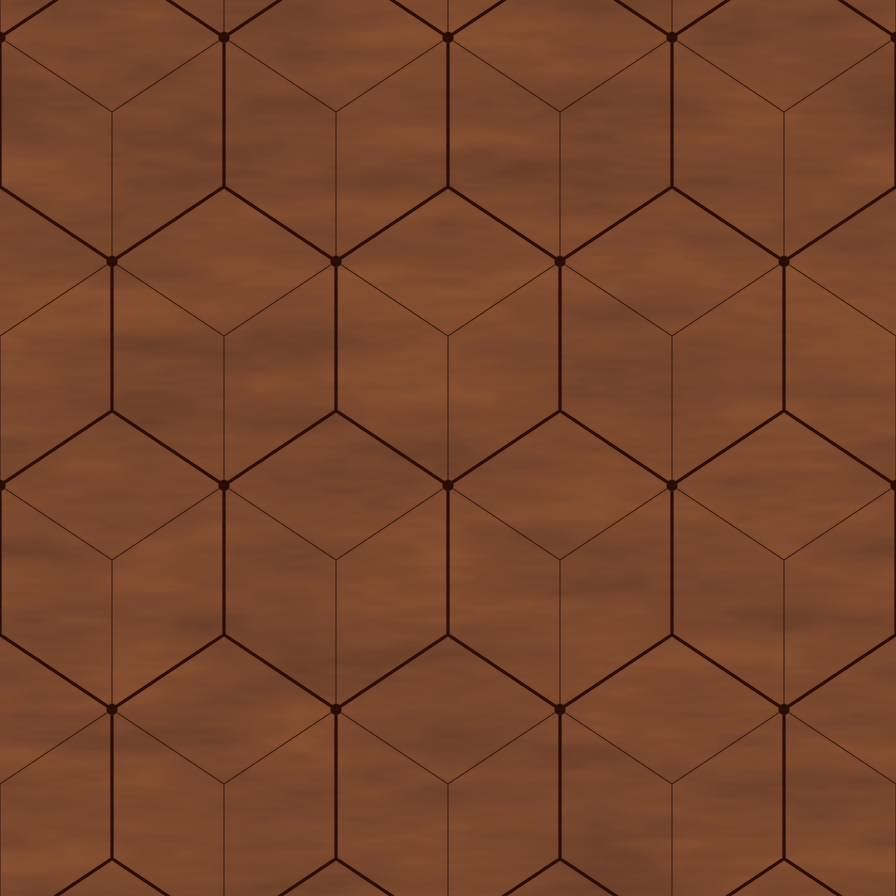
Give the GLSL for this pattern, as a three.js fragment shader.

```glsl
// Wooden marquetry of stretched hexagons, four across and four rows, each split into three
// rhombic faces like a cube. Joints come from distances inside the nearest hexagon, studs
// mark the corners where seams meet, and the grain is stretched noise that wraps.
varying vec2 vUv;

const float REPEATS = 4.0;
const float SOFTNESS = 0.0032;      // all widths are in cells
const float JOINT_HALF = 0.0072;
const float SEAM_HALF = 0.0022;
const float STUD_RADIUS = 0.025;
const vec2 SHOULDER = vec2(0.5, 1.0 / 3.0);
const vec2 FOOT = vec2(0.0, -2.0 / 3.0);

const vec3 WOOD_DARK = vec3(0.385, 0.228, 0.158);
const vec3 WOOD_LIGHT = vec3(0.555, 0.328, 0.197);
const vec3 JOINT_COLOR = vec3(0.16, 0.05, 0.02);
const vec3 SEAM_COLOR = vec3(0.19, 0.075, 0.035);

float hash(vec2 p) {
  vec3 q = fract(vec3(p.xyx) * vec3(0.1031, 0.1030, 0.0973));
  q += dot(q, q.yzx + 33.33);
  return fract((q.x + q.y) * q.z);
}

// Value noise on a lattice of count cells that wraps at the canvas edges
float wrapNoise(vec2 uv, vec2 count, float seed) {
  vec2 p = uv * count;
  vec2 i = floor(p);
  vec2 f = fract(p);
  f = f * f * (3.0 - 2.0 * f);
  vec2 a = mod(i, count) + seed;
  vec2 b = mod(i + 1.0, count) + seed;
  return mix(mix(hash(a), hash(vec2(b.x, a.y)), f.x),
             mix(hash(vec2(a.x, b.y)), hash(b), f.x), f.y);
}

// Layered horizontal streaks, finer with each octave
float grain(vec2 uv) {
  float sum = 0.0;
  float weight = 0.42;
  vec2 count = vec2(6.0, 26.0);
  for (int i = 0; i < 4; i++) {
    sum += weight * wrapNoise(uv, count, float(i) * 17.0);
    weight *= 0.68;
    count *= 2.0;
  }
  return sum;
}

// Below 1 inside the hexagon centred on the origin
float hexMetric(vec2 p) {
  p = abs(p);
  return max(2.0 * p.x, p.x + 1.5 * p.y);
}

// Nearest centre in one of the two interleaved rectangular lattices
vec2 latticeCentre(vec2 p, vec2 offset) {
  vec2 pitch = vec2(1.0, 2.0);
  return offset + pitch * floor((p - offset) / pitch + 0.5);
}

vec2 hexCentre(vec2 p) {
  vec2 a = latticeCentre(p, vec2(0.0, 0.5));
  vec2 b = latticeCentre(p, vec2(0.5, 1.5));
  return hexMetric(p - a) < hexMetric(p - b) ? a : b;
}

float hexEdgeDistance(vec2 p) {
  p = abs(p);
  float slope = (2.0 / 3.0 - 2.0 / 3.0 * p.x - p.y) / length(vec2(1.0, 2.0 / 3.0));
  return min(0.5 - p.x, slope);
}

float spokeDistance(vec2 p, vec2 end) {
  return length(p - end * clamp(dot(p, end) / dot(end, end), 0.0, 1.0));
}

float coverage(float d) {
  return 1.0 - smoothstep(-SOFTNESS, SOFTNESS, d);
}

// 0 for the top rhombus, 1 and 2 for the lower left and right ones
float faceIndex(vec2 p) {
  return p.y > abs(p.x) * 2.0 / 3.0 ? 0.0 : (p.x < 0.0 ? 1.0 : 2.0);
}

vec3 woodColor(vec2 uv, float faceTone) {
  float blotch = smoothstep(0.55, 0.95, wrapNoise(uv, vec2(9.0, 30.0), 71.0));
  float tone = grain(uv) + 0.07 * (faceTone - 0.5) - 0.13 * blotch;
  return mix(WOOD_DARK, WOOD_LIGHT, clamp(tone * 0.9 + 0.1, 0.0, 1.0));
}

void main() {
  vec2 p = vUv * REPEATS;
  vec2 centre = hexCentre(p);
  vec2 local = p - centre;
  vec2 mirrored = vec2(abs(local.x), local.y);

  // Wood, with a slight tone of its own for every face
  vec2 cellId = 2.0 * mod(centre, REPEATS);
  float faceTone = hash(cellId + 13.0 * faceIndex(local));
  vec3 color = woodColor(vUv, faceTone);

  // Fine seams, heavy joints and studs
  float seam = min(spokeDistance(mirrored, SHOULDER), spokeDistance(mirrored, FOOT));
  float joint = hexEdgeDistance(local) - JOINT_HALF;
  float stud = min(distance(mirrored, SHOULDER), distance(mirrored, FOOT)) - STUD_RADIUS;
  color = mix(color, SEAM_COLOR, coverage(seam - SEAM_HALF));
  color = mix(color, JOINT_COLOR, coverage(min(joint, stud)));

  gl_FragColor = vec4(color, 1.0);
}
```
